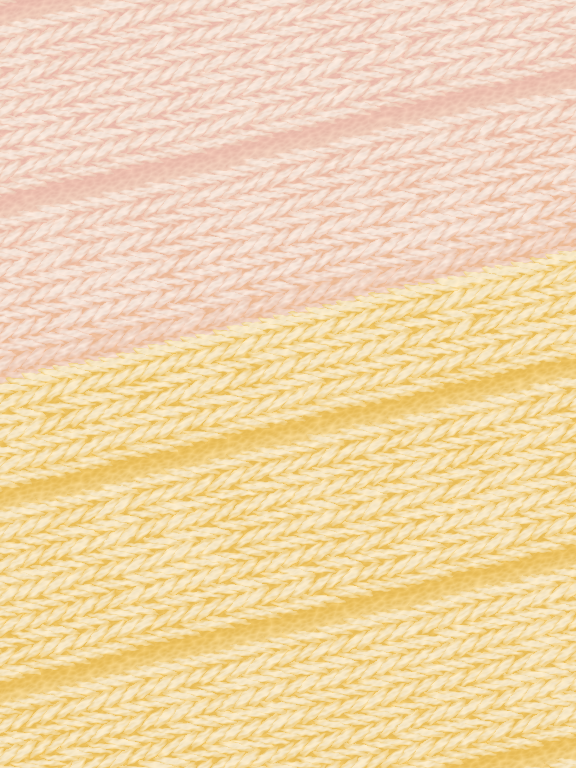
This texture is drawn by a Shadertoy shader. Its source:

```glsl
// Slanted ribbed knit: a pink fabric tucked behind a yellow one, with braided
// wales on each rib and a soft fuzzy groove between ribs. Each stitch leg is a
// tilted ellipsoid; the tallest leg at a point gives its shade.

const float RIB = 0.3335;    // groove to groove
const float LEG = 0.0273;    // half the width of a wale, eleven to a rib
const float PITCH = 0.0283;  // stitch to stitch along a wale
const float GROOVE = 0.0165; // half the gap between ribs

vec2 hash2(vec2 p) {
    vec3 q = fract(vec3(p.xyx) * vec3(0.1031, 0.1030, 0.0973));
    q += dot(q, q.yzx + 33.33);
    return fract((q.xx + q.yz) * q.zy);
}

// Cellular noise: distance to the nearest scattered point
float cells(vec2 p) {
    vec2 c = floor(p);
    float d = 1.0;
    for (int y = -1; y <= 1; y++)
        for (int x = -1; x <= 1; x++) {
            vec2 n = c + vec2(x, y);
            d = min(d, length(n + hash2(n + 70.0) - p));
        }
    return d;
}

// Returns leg height (x) and shade (y); s.x runs along the wales, s.y down
// across the ribs. Legs before firstLeg of rib 0 are left out.
vec2 knit(vec2 s, float firstLeg) {
    float rib = floor(s.y / RIB);
    float d = s.y - rib * RIB;
    float leg0 = floor((d - GROOVE) / LEG);
    vec2 best = vec2(0.0);
    for (int j = -1; j <= 1; j++) {
        float leg = leg0 + float(j);
        if (leg < 0.0 || leg > 10.0 || (rib < 0.5 && leg < firstLeg)) continue;
        float wale = floor((leg + 1.0) / 2.0) + rib * 6.0;
        float side = 1.0 - 2.0 * mod(leg, 2.0); // lower legs are +1
        float u = s.x + 0.6 * PITCH * hash2(vec2(wale + 40.0, 7.0)).x;
        float k0 = floor(u / PITCH);
        for (int i = -1; i <= 1; i++) {
            float k = k0 + float(i);
            vec2 rnd = hash2(vec2(k + 50.0, wale * 2.0 + side + 90.0));
            vec2 q = vec2(u - (k + 0.5) * PITCH, d - GROOVE - (leg + 0.5) * LEG);
            q += (rnd - 0.5) * vec2(0.004, 0.003);
            // Turn into the leg's frame: x along the yarn, y across it
            float a = 0.52 - 0.09 * side + 0.12 * (rnd.y - 0.5);
            q.y *= side;
            q = vec2(cos(a) * q.x + sin(a) * q.y, cos(a) * q.y - sin(a) * q.x);
            q.y += 0.0018 * sin(q.x * 85.0); // gentle S bend
            vec2 e = q / vec2(0.5 * LEG / sin(a) + 0.006,
                              PITCH * sin(a) * (0.58 + 0.08 * rnd.x));
            float h = 1.0 - dot(e, e);
            if (h > best.x) {
                float ply = sin(q.y * 800.0 + q.x * 230.0 + rnd.x * 6.0);
                float lit = -0.16 * e.y * side;
                best = vec2(h, h + lit + 0.12 * ply + 0.2 * (rnd.x - 0.5));
            }
        }
    }
    // Ribs round off toward the grooves, which catch light on their lower side
    best.y *= mix(0.75, 1.0, smoothstep(0.0, 0.07, min(d, RIB - d)));
    float g = d > 0.5 * RIB ? d - RIB : d;
    best.y += 0.24 * smoothstep(-GROOVE, GROOVE, g) * (1.0 - smoothstep(GROOVE, 2.5 * GROOVE, g));
    return best;
}

vec3 yarn(float shade, vec3 deep, vec3 mid, vec3 light) {
    vec3 c = mix(deep, mid, smoothstep(-0.05, 0.42, shade));
    return mix(c, light, smoothstep(0.32, 1.0, shade));
}

void mainImage(out vec4 fragColor, in vec2 fragCoord) {
    vec2 p = fragCoord / iResolution.x;
    float down = iResolution.y / iResolution.x - p.y;

    // Fabric coordinates, with a slight hand-made waviness
    vec2 s = vec2((p.x - 0.23 * down) * 0.975, down + p.x * (0.226 + 0.010 * down));
    s.y += 0.0013 * sin(s.x * 9.0 + s.y * 6.0) + 0.0012 * sin(s.x * 33.0 - s.y * 14.0);
    s += 0.0007 * sin(s.yx * 310.0 + 2.0 * sin(s * 170.0));

    // Stray fibres
    float fuzz = cells(vec2(s.x * 75.0 + s.y * 30.0, s.y * 130.0)) - 0.45;

    // Pink fabric, shaded where it slips under the yellow
    vec2 back = knit(s - vec2(0.0, 0.0270), 0.0);
    float tuck = smoothstep(0.57, 0.66, s.y);
    vec3 pinkDeep = mix(vec3(0.925, 0.735, 0.68), vec3(0.93, 0.73, 0.58), smoothstep(0.3, 0.65, s.y));
    vec3 pink = yarn(back.y * (1.0 - 0.4 * tuck) + 0.06 + 0.24 * fuzz,
                     pinkDeep, vec3(0.94, 0.81, 0.735), vec3(0.965, 0.90, 0.855));

    // Yellow fabric, starting partway into its first rib with a lit edge
    vec2 front = knit(s - vec2(0.0, 0.5345), 4.0);
    float rim = 0.3 * (1.0 - smoothstep(0.655, 0.69, s.y));
    vec3 yellow = yarn(front.y + rim + 0.05 + 0.24 * fuzz, vec3(0.92, 0.745, 0.345),
                       vec3(0.95, 0.83, 0.56), vec3(0.97, 0.91, 0.78));

    float cover = max(smoothstep(0.0, 0.14, front.x) * step(0.6, s.y),
                      smoothstep(0.662, 0.670, s.y));
    vec3 color = mix(pink, yellow, cover);
    color *= 1.0 + 0.05 * fuzz;
    fragColor = vec4(color, 1.0);
}
```
